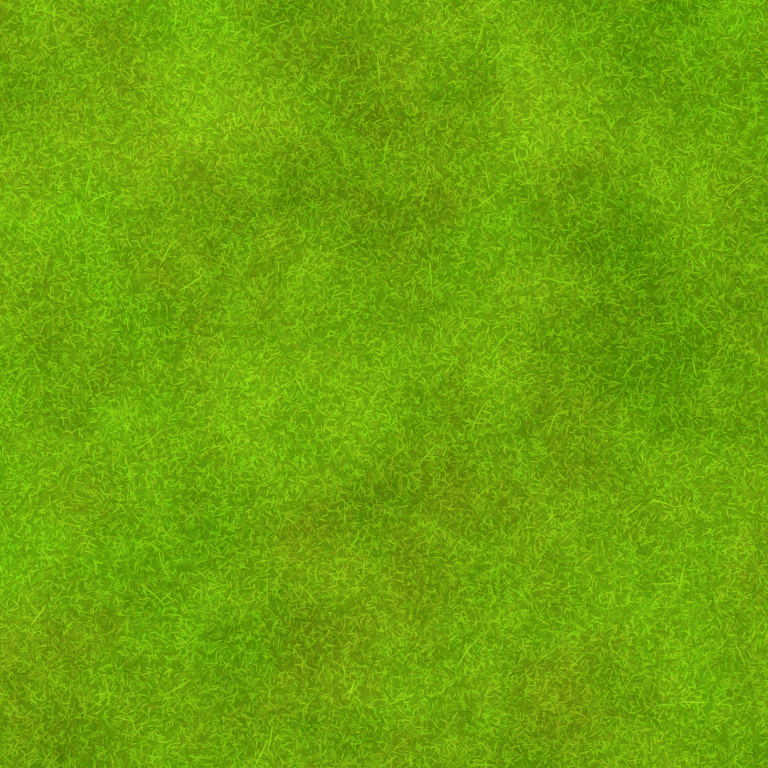
Reproduce this texture procedurally as a Shadertoy shader.

```glsl
// Draws a lawn seen from above: fine tangled blades over soft light and dark patches.

const vec3  GRASS_COLOR  = vec3(0.446, 0.660, 0.047);
const vec3  LIGHT_SHIFT  = vec3(0.115, 0.158, 0.028);  // added per unit of blade tone
const vec3  PATCH_SHIFT  = vec3(0.066, 0.095, 0.015);  // added per unit of patch tone
const vec3  WARM_SHIFT   = vec3(0.055, -0.014, 0.014); // from fresh green to straw
const float GROUND_TONE  = -0.5;
const float BLADE_CELLS  = 110.0;  // blade cells across the canvas
const float BLADE_LENGTH = 0.85;   // half length, in cells
const float BLADE_WIDTH  = 0.0011; // half width, in canvas units
const float BLADE_BEND   = 0.22;
const float BLADE_COVER  = 0.8;
const int   BLADE_LAYERS = 6;
const float STRAY_CELLS  = 34.0;   // sparse long blades
const float STRAY_SHARE  = 0.16;
const float PATCH_CELLS  = 5.0;
const float TAU = 6.2831853;

vec4 hash4(vec2 p) {
    vec4 q = fract(p.xyxy * vec4(0.1031, 0.1030, 0.0973, 0.1099));
    q += dot(q, q.wzxy + 33.33);
    return fract((q.xxyz + q.yzzw) * q.zywx);
}

// Smooth cellular noise: two values in -1..1, blended between scattered points.
vec2 cellNoise(vec2 p, float seed) {
    vec2 cell = floor(p), sum = vec2(0.0);
    float total = 0.0;
    for (int y = -1; y <= 1; y++)
    for (int x = -1; x <= 1; x++) {
        vec2 id = cell + vec2(x, y);
        vec4 rnd = hash4(id + seed);
        vec2 d = p - id - rnd.xy;
        float weight = exp(-5.0 * dot(d, d));
        sum += weight * (rnd.zw * 2.0 - 1.0);
        total += weight;
    }
    return sum / total;
}

// Patch brightness (x) and warmth (y), layered from broad to small.
vec2 patches(vec2 uv) {
    return 0.55 * cellNoise(uv * PATCH_CELLS, 17.0)
         + 0.40 * cellNoise(uv * PATCH_CELLS * 2.3 + 0.37, 61.0)
         + 0.32 * cellNoise(uv * PATCH_CELLS * 5.6 + 0.71, 143.0);
}

// Lays one curved, tapered blade per cell over the tone (x) and warmth (y) below.
vec2 layBlades(vec2 below, vec2 uv, float cells, float share, float lift, float seed) {
    float pixel = 1.0 / iResolution.y;
    vec2 p = uv * cells, cell = floor(p);
    for (int y = -1; y <= 1; y++)
    for (int x = -1; x <= 1; x++) {
        vec2 id = cell + vec2(x, y);
        vec4 place = hash4(id + seed);
        vec4 look = hash4(id + seed + 211.7);
        float angle = place.z * TAU;
        vec2 along = vec2(cos(angle), sin(angle));
        vec2 d = p - id - place.xy;
        d = vec2(dot(d, along), dot(d, vec2(-along.y, along.x)));
        d.y += BLADE_BEND * (look.z * 2.0 - 1.0) * d.x * d.x;

        float halfLength = BLADE_LENGTH * mix(0.5, 1.0, place.w);
        float reach = abs(d.x) / halfLength;
        float halfWidth = BLADE_WIDTH * (1.0 - 0.5 * min(reach, 1.0));
        float side = abs(d.y) / cells - halfWidth;
        float cover = 1.0 - smoothstep(-0.6 * pixel, 0.6 * pixel, side);
        cover *= 1.0 - smoothstep(0.8, 1.0, reach);
        cover *= BLADE_COVER * step(look.w, share);
        below = mix(below, look.xy * 2.0 - 1.0 + vec2(lift, 0.0), cover);
    }
    return below;
}

void mainImage(out vec4 fragColor, in vec2 fragCoord) {
    vec2 uv = fragCoord / iResolution.y;

    // Blades, stacked from the ground up
    vec2 blade = vec2(GROUND_TONE, 0.0);
    for (int i = 0; i < BLADE_LAYERS; i++) {
        float layer = float(i);
        vec2 offset = vec2(0.137, 0.291) * layer;
        blade = layBlades(blade, uv + offset, BLADE_CELLS, 1.0, 0.06, layer * 37.3);
    }
    blade = layBlades(blade, uv, STRAY_CELLS, STRAY_SHARE, 0.4, 307.0);

    // Patches tint and shade the blades
    vec2 patchTone = patches(uv);
    vec3 color = GRASS_COLOR + LIGHT_SHIFT * blade.x + PATCH_SHIFT * patchTone.x
               + WARM_SHIFT * (blade.y + 0.8 * patchTone.y);
    fragColor = vec4(clamp(color, 0.0, 1.0), 1.0);
}
```
